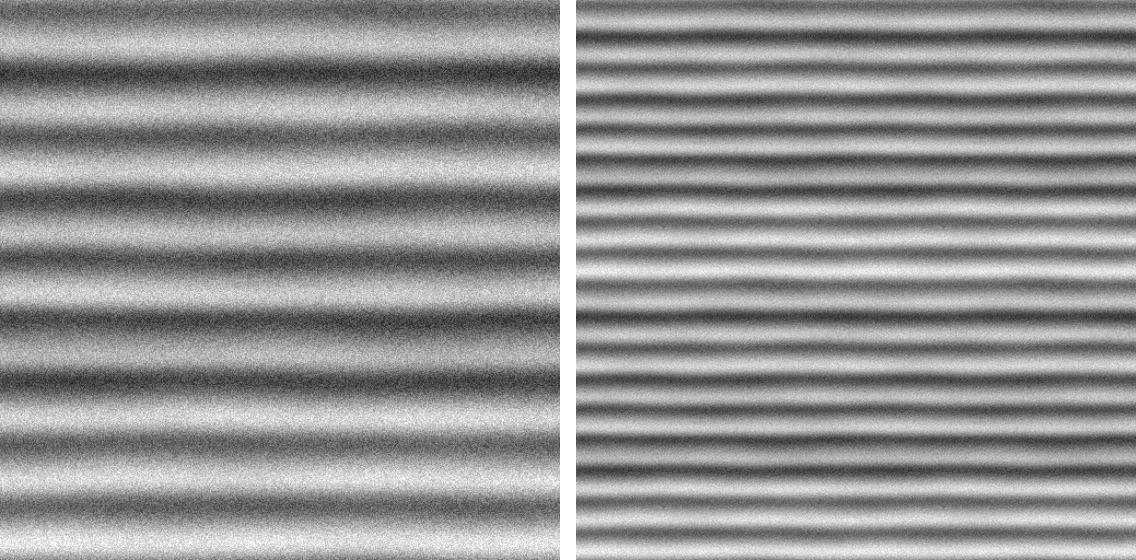
Left: one tile. Right: repeated 2 by 2.
A three.js fragment shader for this background:

```glsl
// Nine soft horizontal grey bands with uneven tone, a slight waver and fine film grain; tiles both ways.
varying vec2 vUv;

const float TAU = 6.2831853;
const float BAND_COUNT = 9.0;
const float GRAIN_CELLS = 512.0;
const float GRAIN_STRENGTH = 0.17;
const float MID_GREY = 0.565;
const float BAND_CONTRAST = 0.235;

// Triangular random value from -1 to 1
float hashGrain(vec2 cell) {
  vec3 p = fract(cell.xyx * vec3(0.1031, 0.1030, 0.0973));
  p += dot(p, p.yzx + 33.33);
  vec2 pair = fract((p.xx + p.yz) * p.zy);
  return pair.x + pair.y - 1.0;
}

// Smoothly interpolated grain that wraps after a whole number of cells
float wrappedGrain(vec2 uv, float cells) {
  vec2 p = uv * cells - 0.5;
  vec2 f = smoothstep(0.0, 1.0, fract(p));
  vec2 a = mod(floor(p), cells);
  vec2 b = mod(a + 1.0, cells);
  float low = mix(hashGrain(a), hashGrain(vec2(b.x, a.y)), f.x);
  float high = mix(hashGrain(vec2(a.x, b.y)), hashGrain(b), f.x);
  return mix(low, high, f.y);
}

// Whole-number sine wave running along a slanted direction
float wave(vec2 uv, vec2 cycles, float phase) {
  return sin(TAU * (dot(uv, cycles) + phase));
}

// Tone drift that makes some bands lighter and others darker
float bandTone(float y) {
  float t = TAU * (y - 0.06);
  return 0.043 * cos(t) + 0.040 * cos(2.0 * t - 0.785)
       + 0.013 * cos(3.0 * t - 0.46) + 0.040 * cos(4.0 * t + 1.72);
}

// Faint cloudy unevenness along the bands
float unevenness(vec2 uv) {
  return 0.012 * wave(uv, vec2(1.0, 2.0), 0.10)
       + 0.010 * wave(uv, vec2(2.0, -3.0), 0.35)
       + 0.008 * wave(uv, vec2(3.0, 5.0), 0.70);
}

// Rounded band profile; skew makes the upper flank of each dark band steeper
float bandProfile(float phase, float skew) {
  float x = TAU * phase;
  return cos(x - skew * (1.0 - cos(x)));
}

void main() {
  // Slow drift of band spacing and a slight sideways waver
  float drift = 0.265 + 0.03 * cos(TAU * (vUv.y - 0.17));
  float waver = 0.014 * wave(vUv, vec2(1.0, 1.0), 0.20)
              + 0.010 * wave(vUv, vec2(2.0, -2.0), 0.60);
  float sharpening = pow(0.5 + 0.5 * cos(TAU * (vUv.y - 0.43)), 12.0);
  float band = bandProfile(BAND_COUNT * vUv.y - drift + waver, 0.20 + 0.12 * sharpening);

  // Band tone, then grain on top
  float grey = MID_GREY + BAND_CONTRAST * band + bandTone(vUv.y) + unevenness(vUv);
  grey += GRAIN_STRENGTH * wrappedGrain(vUv, GRAIN_CELLS);
  gl_FragColor = vec4(vec3(clamp(grey, 0.0, 1.0)), 1.0);
}
```
